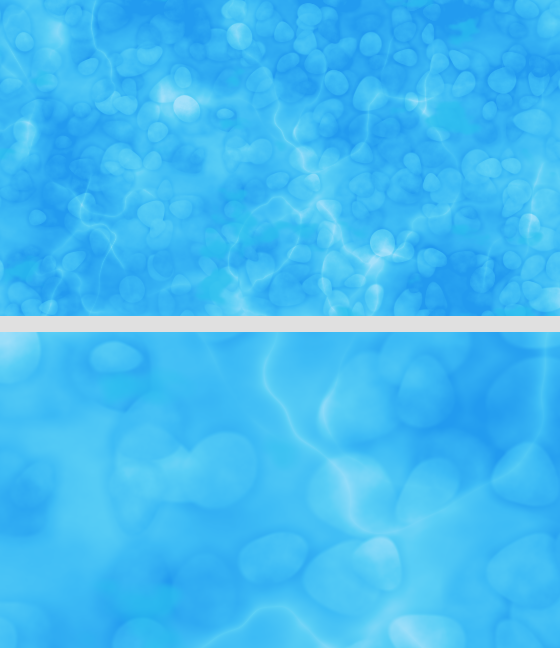
Top, the full canvas; bottom, a detail of the centre.
Write a WebGL 2 fragment shader that draws this texture.

```glsl
#version 300 es
precision highp float;
// Pale pebbles on the floor of a clear blue pool, seen through moving light.
// Two jittered grids of egg-shaped stones are stacked, then soft swells and
// a net of warped ridge-noise caustics join one tone, coloured by a ramp.

uniform vec2 u_resolution;
out vec4 fragColor;

const vec3 DEEP  = vec3(0.150, 0.630, 0.940);
const vec3 WATER = vec3(0.235, 0.733, 0.960);
const vec3 PALE  = vec3(0.350, 0.808, 0.963);
const vec3 GLINT = vec3(0.640, 0.880, 0.980);
const vec3 TEAL  = vec3(0.160, 0.750, 0.930);

const float BASE_TONE      = 0.42;
const float SWELL_STRENGTH = 1.35;
const float STONE_CONTRAST = 0.62;   // spread of tone between stones
const float STONE_SHADOW   = 0.17;   // dark gap around each stone
const float STONE_EDGE     = 0.028;  // edge softness, in grid cells
const float STONE_MOTTLE   = 0.45;
const float LARGE_STONES   = 9.0;    // grid cells per canvas height
const float SMALL_STONES   = 12.5;
const float LIGHT_STRENGTH = 0.62;
const float LIGHT_SCALE    = 3.0;
const float GRAIN_STRENGTH = 0.22;
const float TEAL_STRENGTH  = 0.65;

float hash(vec2 p) {
    return fract(sin(dot(p, vec2(127.1, 311.7))) * 43758.5453);
}

vec2 hash2(vec2 p) {
    return vec2(hash(p), hash(p + 57.3));
}

mat2 rotation(float angle) {
    float c = cos(angle), s = sin(angle);
    return mat2(c, s, -s, c);
}

float noise(vec2 p) {
    vec2 i = floor(p), f = fract(p);
    f = f * f * f * (f * (f * 6.0 - 15.0) + 10.0);
    float low  = mix(hash(i), hash(i + vec2(1.0, 0.0)), f.x);
    float high = mix(hash(i + vec2(0.0, 1.0)), hash(i + 1.0), f.x);
    return mix(low, high, f.y);
}

float fbm(vec2 p) {
    float sum = 0.0, weight = 0.5;
    for (int i = 0; i < 4; i++) {
        sum += weight * noise(p);
        p = rotation(0.6) * p * 2.03 + 17.1;
        weight *= 0.5;
    }
    return sum / 0.9375;
}

// Paints one grid of stones over the tone below it.
float layStones(float tone, vec2 p, float presence, float seed) {
    vec2 home = floor(p);
    float mottle = fbm(p * 3.5 + seed) - 0.5;
    for (int y = -1; y <= 1; y++)
    for (int x = -1; x <= 1; x++) {
        vec2 cell = home + vec2(x, y);
        vec2 id = cell + seed;
        if (hash(id + 3.7) > presence) continue;
        vec2 size = hash2(id + 11.9);
        vec2 offset = p - cell - 0.5 - 0.7 * (hash2(id) - 0.5);

        // Egg-shaped outline with a slight wobble
        float radius = mix(0.34, 0.58, size.x);
        float narrow = radius * mix(0.55, 0.95, size.y);
        vec2 q = rotation(6.2832 * hash(id + 23.1)) * offset;
        q.y *= 1.0 + 0.2 * q.x / radius;
        float wobble = 0.05 * sin(3.0 * atan(q.y, q.x) + 40.0 * size.x);
        float r = length(q / vec2(radius, narrow)) * (1.0 + wobble);
        float dist = (r - 1.0) * narrow;

        // Shadow on the bed, then a gently domed body lit from above
        tone -= STONE_SHADOW * (1.0 - smoothstep(0.0, 0.16, dist));
        float body = STONE_CONTRAST * (hash(id + 31.7) - 0.45);
        body += 0.16 * (0.5 - r * r) + 0.15 * dot(offset, vec2(-0.3, 0.95)) / radius;
        body += STONE_MOTTLE * mottle;
        float cover = 1.0 - smoothstep(-STONE_EDGE, STONE_EDGE, dist);
        tone = mix(tone, body, cover * mix(0.6, 0.95, hash(id + 41.3)));
    }
    return tone;
}

// Filaments along the mid-level of warped noise: a thin core in a wide glow.
float caustic(vec2 p) {
    vec2 warp = vec2(fbm(p * 0.8 + 5.2), fbm(p * 0.8 + 31.8)) - 0.5;
    float ridge = 1.0 - abs(2.0 * noise(p + 1.3 * warp) - 1.0);
    return 0.55 * pow(ridge, 5.0) + 0.45 * pow(ridge, 14.0);
}

vec3 waterRamp(float tone) {
    vec3 color = mix(DEEP, WATER, clamp(tone * 2.0, -0.2, 1.0));
    color = mix(color, PALE, clamp(tone * 2.0 - 1.0, 0.0, 1.0));
    return mix(color, GLINT, clamp((tone - 1.0) / 0.6, 0.0, 1.0));
}

void main() {
    vec2 p = gl_FragCoord.xy / u_resolution.y;

    // Pebble bed, blurred away in places by the water
    float stones = layStones(-0.06, p * LARGE_STONES, 0.97, 7.0);
    stones = layStones(stones, p * SMALL_STONES + 4.3, 0.5, 83.0);
    float clarity = mix(0.5, 1.0, smoothstep(0.3, 0.55, fbm(p * 2.2 + 61.0)));

    // Broad swells, fine grain and crossing nets of light
    float swell = fbm(p * vec2(3.2, 4.6) + 9.4) - 0.5;
    float grain = fbm(p * vec2(26.0, 34.0) + 3.1) - 0.5;
    float light = 0.0;
    for (int i = 0; i < 3; i++) {
        float k = float(i);
        vec2 q = rotation(0.9 * k) * p * vec2(0.8, 1.15) * LIGHT_SCALE * (1.0 + 0.35 * k);
        float patches = smoothstep(0.35, 0.65, fbm(p * 3.4 + 44.0 + 13.0 * k));
        light += caustic(q + 2.7 + 19.0 * k) * patches;
    }

    float tone = BASE_TONE + SWELL_STRENGTH * swell + GRAIN_STRENGTH * grain;
    tone += clarity * stones + LIGHT_STRENGTH * light;
    vec3 color = waterRamp(tone);

    // Sparse teal stains
    float stain = smoothstep(0.66, 0.76, fbm(p * vec2(5.5, 8.0) + 73.0));
    fragColor = vec4(mix(color, TEAL, TEAL_STRENGTH * stain), 1.0);
}
```
